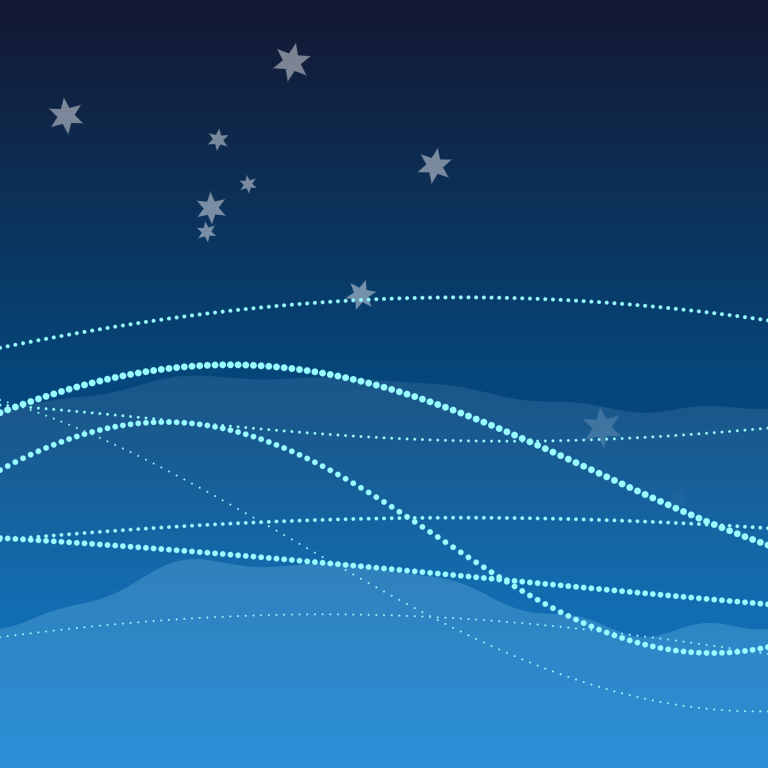
Give the GLSL for this background, as a three.js fragment shader.

```glsl
// Night sky fading to blue, with pale six-pointed stars, two misty ridges
// and waves of glowing dots. Ridges are layered cosines; each dot trail
// repeats a circle at even steps across and lifts it along a cosine wave.
varying vec2 vUv;

const float TAU = 6.2831853;
const float SOFT = 0.001;        // half width of a smoothed edge
const float DOT_STEP = 0.01;     // distance between dots across the canvas

const vec3 NIGHT = vec3(0.075, 0.09, 0.19);
const vec3 DUSK = vec3(0.02, 0.28, 0.485);
const vec3 FAR_CREST = vec3(0.105, 0.335, 0.53);
const vec3 FAR_BASE = vec3(0.065, 0.435, 0.71);
const vec3 NEAR_CREST = vec3(0.19, 0.505, 0.735);
const vec3 NEAR_BASE = vec3(0.165, 0.56, 0.84);
const vec3 DOT_GLOW = vec3(0.60, 0.99, 1.0);

float fill(float dist) {
  return 1.0 - smoothstep(-SOFT, SOFT, dist);
}

// Depth of the ridge line below its highest crest, about 0 to 1
float ridgeDepth(float x) {
  float t = TAU * x;
  return 0.471 + 0.490 * cos(t + 0.755)
    + 0.031 * cos(2.0 * t + 0.62)
    + 0.059 * cos(3.0 * t - 1.198)
    + 0.034 * cos(4.0 * t - 2.43)
    + 0.053 * cos(6.0 * t)
    + 0.020 * cos(7.0 * t + 0.66);
}

float ridge(vec2 p, float crest, float relief) {
  return fill(p.y - crest + relief * ridgeDepth(p.x));
}

// Six-pointed star; one half-point is drawn and folded around the centre
float starDistance(vec2 p, float radius, float tilt) {
  float sector = TAU / 6.0;
  float angle = atan(p.y, p.x) - tilt;
  angle = abs(mod(angle + 0.5 * sector, sector) - 0.5 * sector);
  vec2 folded = length(p) * vec2(cos(angle), sin(angle));
  vec2 tip = vec2(radius, 0.0);
  vec2 notch = 0.47 * radius * vec2(cos(0.5 * sector), sin(0.5 * sector));
  vec2 side = notch - tip;
  return dot(folded - tip, normalize(vec2(side.y, -side.x)));
}

// Stars grow fainter as they sink into the mist
vec3 addStar(vec3 color, vec2 p, vec2 center, float radius, float tilt) {
  float opacity = 0.45 * smoothstep(0.30, 0.65, center.y);
  float shape = fill(starDistance(p - center, radius, tilt));
  return mix(color, vec3(1.0), opacity * shape);
}

// Dots along level + height * cos(rate * (x - peak))
float dotTrail(vec2 p, float level, float height, float rate, float peak,
               float radius) {
  float x = DOT_STEP * floor(p.x / DOT_STEP + 0.5);
  float y = level + height * cos(rate * (x - peak));
  return fill(length(p - vec2(x, y)) - radius);
}

void main() {
  vec2 p = vUv;

  // Sky and ridges
  vec3 color = mix(DUSK, NIGHT, clamp((p.y - 0.5) / 0.5, 0.0, 1.0));
  vec3 farColor = mix(FAR_BASE, FAR_CREST, smoothstep(0.12, 0.55, p.y));
  vec3 nearColor = mix(NEAR_BASE, NEAR_CREST, clamp(p.y / 0.27, 0.0, 1.0));
  color = mix(color, farColor, ridge(p, 0.5104, 0.0465));
  color = mix(color, nearColor, ridge(p, 0.2708, 0.0977));

  // Stars
  color = addStar(color, p, vec2(0.380, 0.919), 0.0255, 1.36);
  color = addStar(color, p, vec2(0.086, 0.849), 0.0240, 1.69);
  color = addStar(color, p, vec2(0.284, 0.818), 0.0145, 1.47);
  color = addStar(color, p, vec2(0.566, 0.784), 0.0235, 1.40);
  color = addStar(color, p, vec2(0.323, 0.760), 0.0120, 1.70);
  color = addStar(color, p, vec2(0.275, 0.729), 0.0210, 1.62);
  color = addStar(color, p, vec2(0.269, 0.698), 0.0135, 1.70);
  color = addStar(color, p, vec2(0.470, 0.616), 0.0205, 1.25);
  color = addStar(color, p, vec2(0.784, 0.443), 0.0270, 1.66);
  color = addStar(color, p, vec2(0.884, 0.349), 0.0150, 1.25);

  // Dot trails: bold waves, gentle arcs, then the finest threads
  float glow = dotTrail(p, 0.3831, 0.1419, 3.26, 0.2995, 0.0044);
  glow = max(glow, dotTrail(p, 0.3001, 0.1504, 4.411, 0.2148, 0.0037));
  glow = max(glow, dotTrail(p, 0.2454, -0.0677, 1.421, 1.7565, 0.0037));
  glow = max(glow, dotTrail(p, 0.4474, 0.1654, 1.536, 0.6016, 0.0025));
  glow = max(glow, dotTrail(p, 0.2517, 0.0742, 1.536, 0.599, 0.0024));
  glow = max(glow, dotTrail(p, 0.4538, -0.0283, 3.456, 0.664, 0.0018));
  glow = max(glow, dotTrail(p, 0.2930, -0.2194, 2.611, 0.9896, 0.0012));
  glow = max(glow, dotTrail(p, 0.1324, 0.0677, 2.304, 0.423, 0.0012));
  color = mix(color, DOT_GLOW, glow);

  gl_FragColor = vec4(color, 1.0);
}
```
